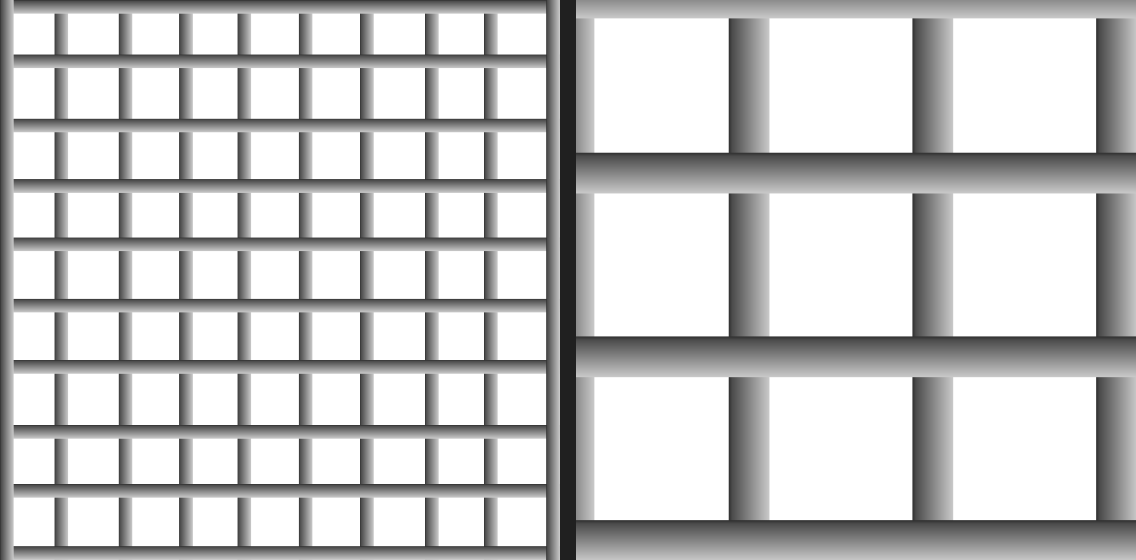
Left, the full canvas; right, a detail of the centre.
Give the GLSL for this pattern, as a Shadertoy shader.

```glsl
// Leading edge of each bar, unevenly spaced; first and last form the frame
const float barStart[10] = float[10](0.0, 0.0974, 0.2120, 0.3200, 0.4242,
                                     0.5336, 0.6430, 0.7590, 0.8643, 0.9755);

// Paints one bar, shaded from dark to light across its width
void paintBar(inout vec3 color, float coord, float start, float pixel) {
    float across = coord - start;
    float t = clamp(across / 0.0243, 0.0, 1.0);
    float shade = 0.25 + 0.54 * t - 0.06 * (1.0 - smoothstep(0.0, 0.1, t));
    float cover = smoothstep(-0.5 * pixel, 0.5 * pixel, across)
                * (1.0 - smoothstep(0.0243 - 0.5 * pixel, 0.0243 + 0.5 * pixel, across));
    color = mix(color, vec3(shade), cover);
}

void mainImage(out vec4 fragColor, in vec2 fragCoord) {
    vec2 uv = fragCoord / iResolution.xy;
    vec2 pixel = 1.0 / iResolution.xy;
    float down = 1.0 - uv.y;
    vec3 color = vec3(1.0);

    // Inner uprights, at the back
    for (int i = 1; i < 9; i++) paintBar(color, uv.x, barStart[i], pixel.x);

    // Crossbars, lit from below
    for (int i = 0; i < 10; i++) paintBar(color, down, barStart[i], pixel.y);

    // Side posts, in front
    for (int i = 0; i < 10; i += 9) paintBar(color, uv.x, barStart[i], pixel.x);

    fragColor = vec4(color, 1.0);
}
```
